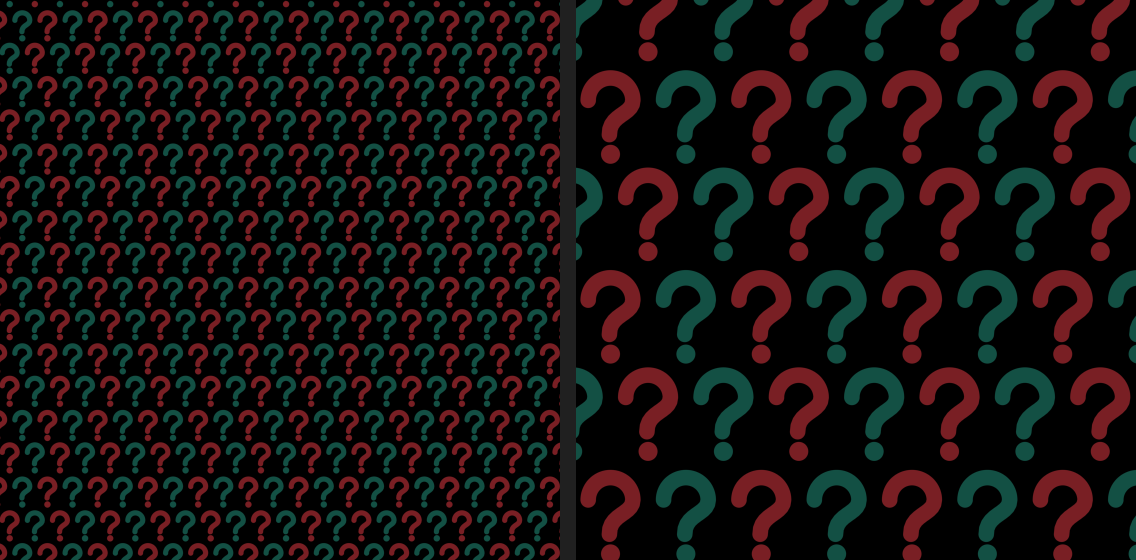
Left: the whole. Right: its middle third, enlarged.
Write a Shadertoy shader that draws this pattern.

```glsl
// Staggered rows of hooked strokes with a dot below, alternating red and green on black.
// Each mark is a distance function: a half ring, a sampled Bezier tail and a disc.
// Even and odd rows are two interleaved lattices, measured in column widths.
#define COLUMNS 22.29
#define PAIR_PITCH 2.651
#define EVEN_ORIGIN vec2(0.386, 0.164)
#define ODD_ORIGIN vec2(0.888, 1.524)
#define RING_RADIUS 0.296
#define RING_HEIGHT 0.716
#define HALF_STROKE 0.103
#define DOT_RADIUS 0.126
#define TAIL_STEPS 10
#define RED vec3(0.475, 0.122, 0.142)
#define GREEN vec3(0.075, 0.315, 0.268)

float segmentDistance(vec2 p, vec2 a, vec2 b) {
    vec2 ab = b - a;
    return length(p - a - ab * clamp(dot(p - a, ab) / dot(ab, ab), 0.0, 1.0));
}

vec2 tailPoint(float t) {
    vec2 a = vec2(RING_RADIUS, RING_HEIGHT);
    vec2 b = vec2(RING_RADIUS, 0.522);
    vec2 c = vec2(-0.020, 0.532);
    vec2 d = vec2(-0.015, 0.261);
    float s = 1.0 - t;
    return s * s * s * a + 3.0 * s * s * t * b + 3.0 * s * t * t * c + t * t * t * d;
}

// Signed distance to one mark; the dot centre is the origin, y points up.
float markDistance(vec2 p) {
    // Upper half ring with round ends
    vec2 q = p - vec2(0.0, RING_HEIGHT);
    float stroke = q.y > 0.0 ? abs(length(q) - RING_RADIUS)
                             : length(vec2(abs(q.x) - RING_RADIUS, q.y));
    // S-shaped tail
    vec2 previous = tailPoint(0.0);
    for (int i = 1; i <= TAIL_STEPS; i++) {
        vec2 next = tailPoint(float(i) / float(TAIL_STEPS));
        stroke = min(stroke, segmentDistance(p, previous, next));
        previous = next;
    }
    return min(stroke - HALF_STROKE, length(p) - DOT_RADIUS);
}

// Small vertical offsets at the two seams between blocks of rows
float seamShift(float row) {
    return row == 3.0 ? -0.035 : row == 16.0 ? 0.055 : 0.0;
}

void mainImage(out vec4 fragColor, in vec2 fragCoord) {
    float pixel = COLUMNS / iResolution.y;
    vec2 p = vec2(fragCoord.x, iResolution.y - fragCoord.y) * pixel;
    vec3 color = vec3(0.0);

    for (int parity = 0; parity < 2; parity++) {
        vec2 local = p - (parity == 0 ? EVEN_ORIGIN : ODD_ORIGIN);
        float column = floor(local.x + 0.5);
        float pair = ceil((local.y - 0.3) / PAIR_PITCH);
        float row = 2.0 * pair + float(parity);
        local -= vec2(column, pair * PAIR_PITCH + seamShift(row));

        // Even rows swap their colours after the first block
        float swapped = parity == 0 && row > 3.0 ? 1.0 : 0.0;
        vec3 ink = mix(GREEN, RED, mod(column + swapped, 2.0));
        float d = markDistance(vec2(local.x, -local.y));
        color = mix(color, ink, smoothstep(0.7, -0.7, d / pixel));
    }
    fragColor = vec4(color, 1.0);
}
```
